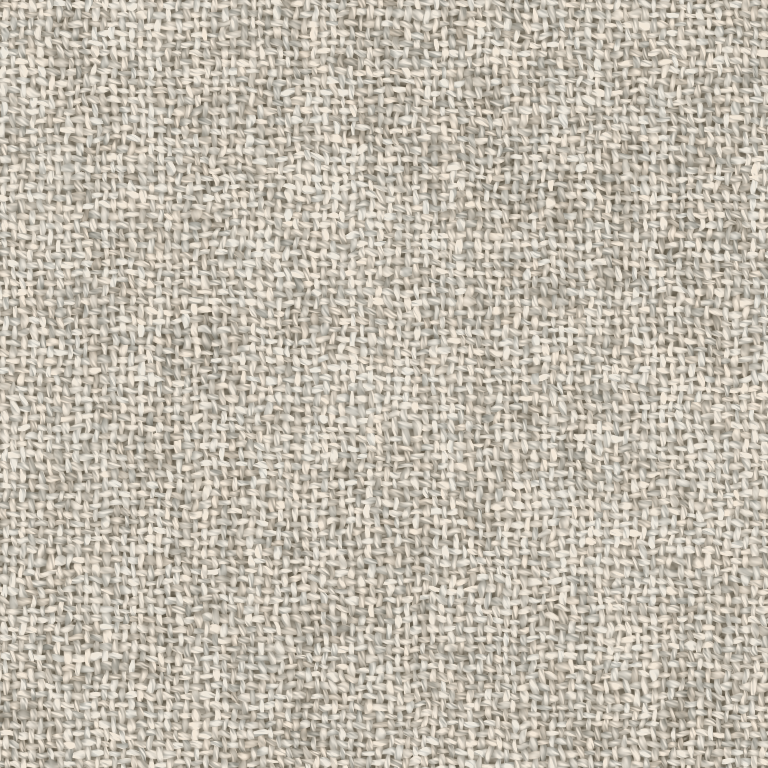
This texture is drawn by a Shadertoy shader. Its source:

```glsl
// Plain-woven linen cloth: mottled cream and taupe yarns crossing over dark gaps.

const float PI = 3.14159265;
const vec2 THREADS = vec2(84.0, 80.0);      // yarns across and down
const vec3 SHADE = vec3(0.38, 0.35, 0.29);
const vec3 CREAM = vec3(0.94, 0.912, 0.865);
const vec3 WARM_TINT = vec3(0.025, 0.0, -0.02);
const float GAP_TONE = 0.27;

float hash(vec2 p) {
    return fract(sin(dot(p, vec2(127.1, 311.7))) * 43758.5453);
}

float noise(vec2 p) {
    vec2 cell = floor(p);
    vec2 f = fract(p);
    f = f * f * (3.0 - 2.0 * f);
    float low = mix(hash(cell), hash(cell + vec2(1.0, 0.0)), f.x);
    float high = mix(hash(cell + vec2(0.0, 1.0)), hash(cell + 1.0), f.x);
    return mix(low, high, f.y);
}

// One yarn set; returns tone, height, coverage and tint.
vec4 yarn(float along, float across, float parity, float seed, float feather) {
    float id = floor(across);
    float phase = along - 0.5 + id + parity;
    float height = cos(PI * phase);
    float segment = floor(phase * 0.5 + 0.5);

    // Uneven spun thickness and a sideways wander
    float spin = noise(vec2(along * 0.9, id * 7.3 + seed));
    float wander = noise(vec2(along * 0.8, id * 5.7 + seed + 40.0)) - 0.5;
    float halfWidth = 0.31 + 0.05 * height + 0.2 * (spin - 0.5);
    float side = fract(across) - 0.5 + 0.24 * wander;
    float coverage = 1.0 - smoothstep(halfWidth - feather, halfWidth + feather, abs(side));

    // Twisted fibres, float-to-float dye variation and long streaks
    vec2 fibreUV = vec2(side * 5.0 + along * 1.7, along * 1.4 + id * 13.7 + seed);
    float fibre = noise(fibreUV) - 0.5;
    float dye = hash(vec2(segment + seed, id)) - 0.5;
    float streak = noise(vec2(along * 0.12, id * 3.1 + seed)) - 0.5;
    float roundness = side / halfWidth;

    float tone = 0.77 + 0.16 * height - 0.26 * min(roundness * roundness, 1.0);
    tone += 0.62 * fibre + 0.24 * dye + 0.2 * streak;
    float tint = hash(vec2(id + seed, segment + 9.0)) - 0.5 + fibre;
    return vec4(tone, height, coverage, tint);
}

// Lays one yarn over the tone and tint below it.
vec2 layOver(vec2 below, vec4 strand) {
    return mix(below, strand.xw, strand.z);
}

vec3 weave(vec2 uv, float feather) {
    vec2 p = uv * THREADS;

    // Loose hand of the cloth, in long bends and short kinks
    vec2 bend = vec2(noise(p * 0.3), noise(p * 0.3 + 71.0)) - 0.5;
    vec2 kink = vec2(noise(p * 0.9 + 23.0), noise(p * 0.9 + 94.0)) - 0.5;
    p += 0.6 * bend + 0.35 * kink;

    vec4 warp = yarn(p.y, p.x, 0.0, 11.0, feather);
    vec4 weft = yarn(p.x, p.y, 1.0, 53.0, feather);

    // Stray fibres soften the gaps
    float fuzz = noise(p * vec2(3.1, 3.7) + 19.0) - 0.5;
    vec2 surface = vec2(GAP_TONE + 0.6 * fuzz, 0.0);
    if (warp.y > weft.y) {
        surface = layOver(layOver(surface, weft), warp);
    } else {
        surface = layOver(layOver(surface, warp), weft);
    }

    // Cloudy wear and faint upright bands over the whole cloth
    float cloud = noise(uv * 7.0 + 3.0) + noise(uv * 19.0 + 8.0) - 1.0;
    float band = noise(uv * vec2(36.0, 3.0) + 5.0) - 0.5;
    float tone = clamp(surface.x + 0.07 * cloud + 0.1 * band, 0.0, 1.0);
    return mix(SHADE, CREAM, tone) + WARM_TINT * surface.y;
}

void mainImage(out vec4 fragColor, in vec2 fragCoord) {
    vec2 uv = fragCoord / iResolution.xy;
    float feather = 0.6 * THREADS.x / iResolution.x;
    fragColor = vec4(weave(uv, feather), 1.0);
}
```
